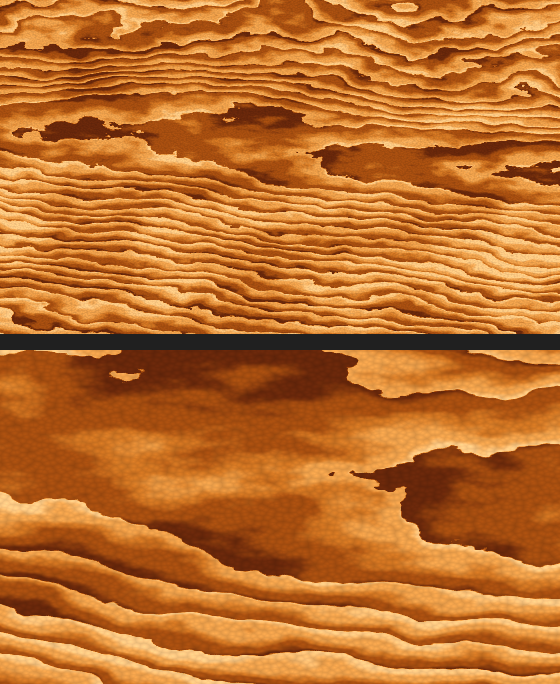
Top: the whole. Bottom: its middle third, enlarged.
Write a Shadertoy shader that draws this texture.

```glsl
#define RING_LENGTH 0.65
#define CORE_SLOPE 11.0
#define CORE_HALF_WIDTH 0.10
#define UPPER_DENSITY 50.0
#define LOWER_DENSITY 31.0
#define WARP 0.55
#define WOBBLE 0.22
#define RAGGED 0.09
#define BLOTCH 0.17
#define STREAK 0.09
#define GRAIN 0.17

const mat2 TURN = mat2(0.8, 0.6, -0.6, 0.8);

float hash(float n) { return fract(sin(n * 91.7) * 4375.5); }

vec2 hash2(vec2 c) {
    return fract(sin(vec2(dot(c, vec2(127.1, 311.7)), dot(c, vec2(269.5, 183.3)))) * 4375.5);
}

// Layered, turned sines, roughly -1 to 1
float waves(vec2 p) {
    float sum = 0.0, amp = 0.6;
    for (int i = 0; i < 5; i++) {
        p = TURN * p * 1.75 + 2.3;
        sum += amp * sin(p.x + 1.6 * sin(p.y * 0.7 + float(i)));
        amp *= 0.58;
    }
    return sum;
}

// Distance to the nearest scattered point
float cells(vec2 p) {
    vec2 base = floor(p);
    float nearest = 2.0;
    for (int y = -1; y <= 1; y++)
    for (int x = -1; x <= 1; x++) {
        vec2 c = base + vec2(x, y);
        nearest = min(nearest, length(c + hash2(c) - p));
    }
    return nearest;
}

float glow(vec2 p, vec2 centre, vec2 size) {
    vec2 q = (p - centre) / size;
    return exp(-dot(q, q));
}

// Signed height above the sloping, arched core line
float coreOffset(vec2 p) {
    float d = p.y - 0.615 + 0.085 * p.x;
    float arch = 0.05 * exp(-5.0 * (p.x - 0.65) * (p.x - 0.65));
    return d - arch * smoothstep(-0.1, 0.15, d);
}

// Growth rings: nested noses along the core, dense lines outside
float rings(vec2 p, float d) {
    float x = abs(d) - CORE_HALF_WIDTH;
    float outside = 0.5 * (x + sqrt(x * x + 0.0009));
    float upper = UPPER_DENSITY * 0.12 * (1.0 - exp(-outside / 0.12));
    float lower = LOWER_DENSITY * 0.8 * (1.0 - exp(-outside / 0.8));
    float h = CORE_SLOPE * (sqrt(d * d + 0.0005) - 0.022);
    h += mix(lower, upper, smoothstep(-0.05, 0.05, d));
    h += (0.18 - p.x) / RING_LENGTH;
    float rim = smoothstep(0.05, 0.15, abs(d));
    float top = smoothstep(0.18, 0.32, d);
    h += WARP * (0.6 + 0.6 * rim + 0.7 * top) * waves(p * vec2(4.0, 9.0));
    h += WOBBLE * (0.3 + 0.7 * rim) * waves(p * vec2(11.0, 22.0) + 4.0);
    return h + RAGGED * waves(p * vec2(28.0, 60.0)) + 20.0;
}

vec3 woodColour(float tone) {
    vec3 cream = vec3(0.98, 0.78, 0.51);
    vec3 honey = vec3(0.92, 0.62, 0.29);
    vec3 amber = vec3(0.80, 0.45, 0.13);
    vec3 brown = vec3(0.64, 0.30, 0.06);
    vec3 umber = vec3(0.40, 0.15, 0.04);
    vec3 c = mix(cream, honey, smoothstep(-0.04, 0.18, tone));
    c = mix(c, amber, smoothstep(0.28, 0.50, tone));
    c = mix(c, brown, smoothstep(0.48, 0.66, tone));
    return mix(c, umber, smoothstep(0.80, 1.0, tone));
}

void mainImage(out vec4 fragColor, in vec2 fragCoord) {
    vec2 p = fragCoord / iResolution.y;
    float d = coreOffset(p);
    float h = rings(p, d);

    // Pale to dark across each ring, with a smoothed outer edge
    float t = fract(h);
    float edge = clamp(1.2 * fwidth(h), 0.01, 0.5);
    float tone = t * (1.0 - smoothstep(1.0 - edge, 1.0, t));
    float core = 1.0 - smoothstep(0.07, 0.13, abs(d));
    float bend = exp2(0.7 * waves(p * vec2(6.0, 13.0) + 11.0));
    tone = pow(tone, mix(bend, 0.55, core * 0.9));
    tone *= 0.82 + 0.36 * hash(floor(h));

    // Stains, fibres and broad lighting
    tone += BLOTCH * (0.8 + 0.4 * core) * waves(p * vec2(5.0, 15.0) + 7.0);
    tone += STREAK * waves(p * vec2(14.0, 60.0) + 3.0);
    tone += 0.22 * glow(p, vec2(0.55, 0.78), vec2(0.5, 0.07));
    tone += 0.10 * glow(p, vec2(0.0, 0.82), vec2(0.3, 0.15));
    tone -= 0.26 * glow(p, vec2(1.55, 0.17), vec2(0.28, 0.14));
    tone -= 0.16 * glow(p, vec2(0.0, 0.38), vec2(0.2, 0.12));

    // Fine pores
    float pore = cells(p * vec2(150.0, 230.0)) - 0.48;
    vec3 colour = woodColour(tone) * (1.0 - GRAIN * pore);
    fragColor = vec4(clamp(colour, 0.0, 1.0), 1.0);
}
```
